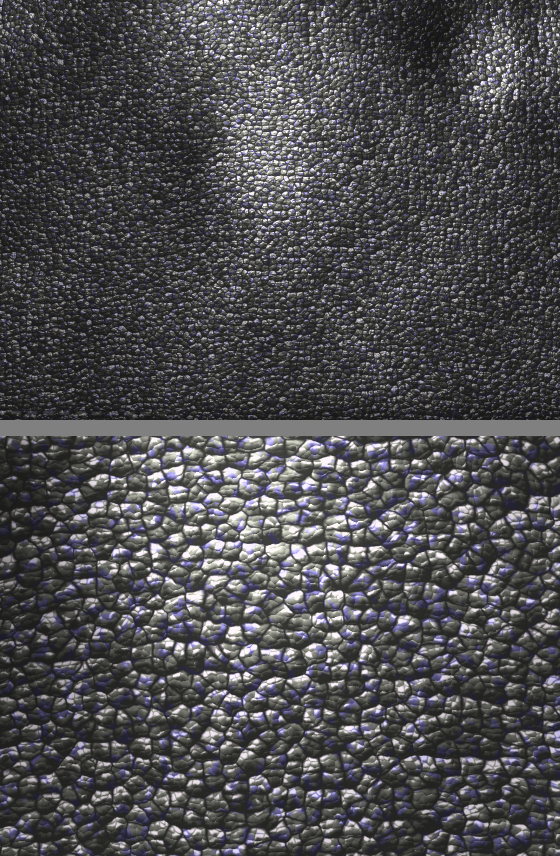
Top, the full canvas; bottom, a detail of the centre.
Reproduce this texture procedurally as a Shadertoy shader.

```glsl
// Black pebbled leather lit by a flash: cellular noise gives rounded grains in
// a net of creases, finer cells and layered sines break up their shine, and
// soft elliptical glows over the folds decide how strongly each grain shines.

vec2 hash2(vec2 p) {
    vec3 q = fract(vec3(p.xyx) * vec3(0.1031, 0.1030, 0.0973));
    q += dot(q, q.yzx + 33.33);
    return fract((q.xx + q.yz) * q.zy);
}

// Offset from the nearest grain centre (xy), crease distance (z), random id (w)
vec4 cells(vec2 p) {
    vec2 base = floor(p), offset = vec2(0.0), id = vec2(0.0);
    float nearest = 9.0, second = 9.0;
    for (int j = -1; j <= 1; j++)
    for (int i = -1; i <= 1; i++) {
        vec2 cell = base + vec2(i, j);
        vec2 d = p - cell - 0.1 - 0.8 * hash2(cell);
        float dist = length(d);
        if (dist < nearest) {
            second = nearest;
            nearest = dist;
            offset = d;
            id = cell;
        } else second = min(second, dist);
    }
    return vec4(offset, second - nearest, hash2(id + 71.0).x);
}

float waves(vec2 p) {
    float sum = 0.0, amp = 0.5;
    for (int i = 0; i < 4; i++) {
        sum += amp * sin(p.x + 1.7 * sin(p.y * 0.8 + float(i)));
        p = mat2(1.2, 1.4, -1.4, 1.2) * p + 2.3;
        amp *= 0.55;
    }
    return sum;
}

float glow(vec2 p, vec2 centre, vec2 radius) {
    vec2 d = (p - centre) / radius;
    return exp(-dot(d, d));
}

// Broad light and shade of the folded hide
float sheenAt(vec2 p) {
    vec2 q = p + 0.025 * vec2(waves(p * 9.0), waves(p.yx * 8.0 + 4.0));
    float s = 0.13 + 0.31 * glow(p, vec2(0.76, 0.45), vec2(0.60, 0.46));
    s += 0.52 * glow(q, vec2(0.68, 0.76), vec2(0.18, 0.17));
    s += 0.62 * glow(q, vec2(0.55, 0.97), vec2(0.22, 0.15));
    s += 0.46 * glow(q, vec2(0.63, 0.59), vec2(0.09, 0.11));
    s += 0.80 * glow(q, vec2(1.17, 0.85), vec2(0.07, 0.11));
    s += 0.45 * glow(q, vec2(1.31, 0.90), vec2(0.04, 0.10));
    s += 0.22 * glow(q, vec2(0.07, 0.93), vec2(0.10, 0.09));
    s += 0.10 * glow(q, vec2(0.03, 0.33), vec2(0.09, 0.08));
    s -= 0.18 * glow(q, vec2(1.02, 0.88), vec2(0.08, 0.12));
    s -= 0.18 * glow(q, vec2(0.47, 0.60), vec2(0.09, 0.15));
    s *= 1.0 + 0.22 * waves(p * vec2(14.0, 11.0));
    return max(s, 0.06) * smoothstep(-0.06, 0.08, p.y);
}

vec3 leather(vec2 p) {
    float sheen = sheenAt(p);

    // Grains slightly flattened along bending rows, with smaller bumps on top
    vec2 bent = p + 0.007 * vec2(waves(p * 13.0), waves(p.yx * 11.0 + 7.0));
    bent.y += 0.10 * (p.x - 0.67) * (p.x - 0.67);
    bent += 0.0012 * vec2(waves(bent * 210.0), waves(bent.yx * 230.0 + 3.0));
    vec4 grain = cells(bent * vec2(64.0, 78.0) + 20.0);
    vec4 bump = cells(bent * vec2(165.0, 190.0) + 90.0);
    float skin = waves(bent * 260.0 + 50.0 * grain.w);

    // Domes, bumps and wrinkled skin facing the flash catch the light
    vec2 toFlash = 1.3 * (vec2(0.67, 0.75) - p) + vec2(-0.25, 0.65);
    toFlash *= 1.3 / (0.4 + length(toFlash));
    float facing = 0.48 + dot(0.85 * grain.xy + 0.45 * bump.xy, toFlash);
    facing += 0.26 * skin + 0.30 * (grain.w - 0.5);
    float bumpTop = smoothstep(0.0, 0.30, bump.z);
    float glint = smoothstep(0.66, 1.0, facing + 0.55 * (bump.w - 0.5));
    glint *= 0.35 + 0.65 * bumpTop;

    // Net of thin creases, and longer wrinkles in the upper middle
    float width = 0.25 + 0.12 * waves(p * 47.0 + 5.0);
    float dome = smoothstep(-0.02, max(width, 0.1), grain.z + 0.03 * skin);
    float fold = abs(waves(vec2(p.y * 42.0, p.x * 9.0) + waves(p * 16.0)));
    float wrinkle = (1.0 - smoothstep(0.0, 0.13, fold))
                  * glow(p, vec2(0.68, 0.82), vec2(0.30, 0.22));
    dome *= 1.0 - 0.5 * wrinkle;

    float body = 0.10 + 0.62 * smoothstep(0.0, 0.95, facing);
    float tone = 0.075 + 0.15 * sheen * (1.0 - 0.6 * dome);
    tone += dome * (body * sheen + glint * (0.27 + 0.42 * sheen));

    // Stitched hem along the lower left edge
    float seam = 1.0 - smoothstep(0.002, 0.006, abs(p.y - 0.018 + 0.01 * p.x));
    float stitch = smoothstep(0.1, 0.3, abs(fract(p.x * 26.0) - 0.5));
    tone += 0.12 * seam * stitch * (1.0 - smoothstep(0.3, 0.5, p.x));

    // Olive shades, faintly pink glints and soft violet reflections
    vec3 tint = mix(vec3(1.01, 1.02, 0.95), vec3(1.02, 0.98, 1.02), glint);
    float violet = smoothstep(0.25, 0.60, waves(bent.yx * 210.0 + 40.0 * grain.w));
    tint = mix(tint, vec3(0.98, 0.94, 1.42), violet * (1.0 - 0.65 * glint));
    return min(tone, 0.98) * tint;
}

void mainImage(out vec4 fragColor, in vec2 fragCoord) {
    // Four samples per pixel smooth the grain edges
    vec3 colour = vec3(0.0);
    for (int k = 0; k < 4; k++) {
        vec2 shift = vec2(k % 2, k / 2) * 0.5 - 0.25;
        colour += clamp(leather((fragCoord + shift) / iResolution.y), 0.0, 1.0);
    }
    fragColor = vec4(colour / 4.0, 1.0);
}
```
